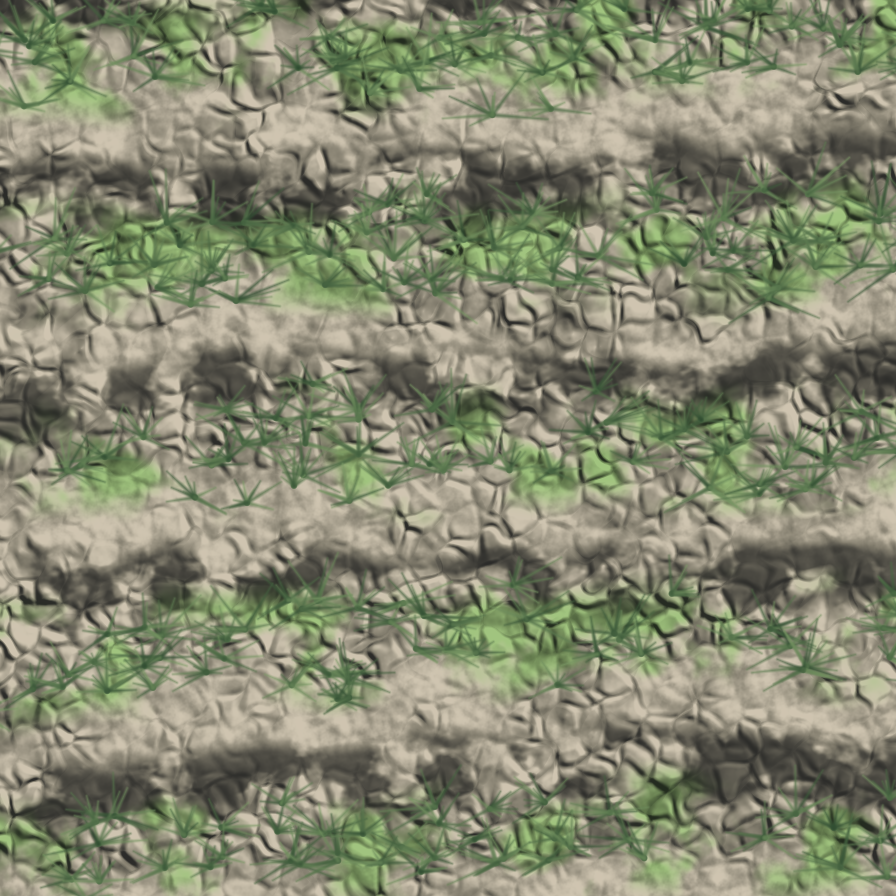
Write a WebGL 2 fragment shader that draws this texture.

```glsl
#version 300 es
precision highp float;
// Ploughed field: sandy ridges, shadowed furrows, crumbled clods and rows of grass tufts.
uniform vec2 u_resolution;
out vec4 fragColor;

const float ROW_HEIGHT = 0.224;
const float FIRST_RIDGE = 0.137;
const float ROW_TILT = 0.03;
const vec2 LIGHT_STEP = vec2(0.004, -0.005);
const vec3 SHADOW = vec3(0.17, 0.17, 0.16);
const vec3 EARTH = vec3(0.50, 0.48, 0.42);
const vec3 SAND = vec3(0.81, 0.77, 0.69);
const vec3 GRASS_DARK = vec3(0.17, 0.28, 0.18);
const vec3 GRASS_LIGHT = vec3(0.50, 0.62, 0.41);

float hash(vec2 p) {
    vec3 q = fract(p.xyx * vec3(0.1031, 0.1030, 0.0973));
    q += dot(q, q.yzx + 33.33);
    return fract((q.x + q.y) * q.z);
}

vec2 hash2(vec2 p) {
    return vec2(hash(p), hash(p + 57.3));
}

float noise(vec2 p) {
    vec2 i = floor(p), f = fract(p);
    f = f * f * (3.0 - 2.0 * f);
    return mix(mix(hash(i), hash(i + vec2(1, 0)), f.x),
               mix(hash(i + vec2(0, 1)), hash(i + vec2(1, 1)), f.x), f.y);
}

float fbm(vec2 p) {
    float sum = 0.0, gain = 0.5;
    for (int i = 0; i < 4; i++) {
        sum += gain * noise(p);
        p = mat2(1.6, 1.2, -1.2, 1.6) * p + 7.1;
        gain *= 0.5;
    }
    return sum;
}

// Position within a furrow: 0 on the ridge crest, increasing downwards
float rowPhase(vec2 p) {
    float wander = (noise(p * vec2(4.0, 5.0) + 3.0) - 0.5) * 0.03
                 + (noise(p * 16.0) - 0.5) * 0.03;
    return (p.y - FIRST_RIDGE + ROW_TILT * (p.x - 0.5) + wander) / ROW_HEIGHT;
}

float band(float phase, float center, float halfWidth) {
    float d = abs(fract(phase - center + 0.5) - 0.5);
    return 1.0 - smoothstep(halfWidth * 0.4, halfWidth, d);
}

// Rounded lumps with soft gaps between them; x is height, y is a tint per lump
vec2 clods(vec2 p, float scale) {
    vec2 q = p * scale + 0.8 * vec2(noise(p * scale * 1.2), noise(p * scale * 1.2 + 19.0));
    vec2 cell = floor(q), nearest = cell;
    float d1 = 9.0, d2 = 9.0;
    for (int y = -1; y <= 1; y++)
    for (int x = -1; x <= 1; x++) {
        vec2 c = cell + vec2(x, y);
        float d = length(c + hash2(c) - q);
        if (d < d1) { d2 = d1; d1 = d; nearest = c; }
        else d2 = min(d2, d);
    }
    float tint = hash(nearest + 11.0);
    return vec2(smoothstep(-0.05, 0.6, d2 - d1) * (0.4 + 0.6 * tint), tint);
}

float soilHeight(vec2 p, float smoothness) {
    float lumps = 0.7 * clods(p, 38.0).x + 0.3 * fbm(p * 45.0);
    return mix(lumps, 0.5 * fbm(p * 60.0) + 0.25 * lumps, smoothness);
}

vec3 soil(vec2 p, float phase) {
    float patches = fbm(p * vec2(6.0, 9.0) + 20.0) + 0.35 * (noise(p * 34.0) - 0.5);
    float sandy = band(phase, -0.02, 0.38) * smoothstep(0.25, 0.6, patches);
    float blotch = fbm(p * vec2(20.0, 26.0) + 9.0);
    float shade = band(phase, 0.28, 0.22) * smoothstep(0.33, 0.52, blotch);
    float height = soilHeight(p, sandy);
    float relief = height - soilHeight(p + LIGHT_STEP, sandy);
    float rough = 0.30 + 0.42 * height + 0.7 * (fbm(p * 24.0) - 0.42);
    float smoothTone = 0.64 + 0.6 * (fbm(p * 45.0) - 0.45);
    float tone = mix(rough, smoothTone, sandy) + 0.75 * relief;
    tone = clamp(tone * (1.0 - 0.74 * shade) + 0.07, 0.0, 1.0);
    vec3 color = mix(SHADOW, EARTH, smoothstep(0.02, 0.48, tone));
    color = mix(color, SAND, smoothstep(0.36, 0.9, tone));
    float moss = band(phase, 0.62, 0.36) * smoothstep(0.42, 0.65, fbm(p * 15.0 + 60.0));
    return mix(color, color * vec3(0.78, 1.0, 0.72), moss);
}

// Distance to a tapering blade in x, position along it in y
vec2 blade(vec2 p, vec2 tip, float width) {
    float t = clamp(dot(p, tip) / dot(tip, tip), 0.0, 1.0);
    return vec2(length(p - tip * t) - width * (1.0 - 0.7 * t), t);
}

// Fans of blades, rooted where the row and patch masks allow
vec3 grass(vec3 color, vec2 p, float scale, float seed) {
    vec2 cell = floor(p * scale);
    for (int y = -1; y <= 1; y++)
    for (int x = -1; x <= 1; x++) {
        vec2 c = cell + vec2(x, y);
        vec2 root = (c + hash2(c + seed)) / scale;
        float cover = band(rowPhase(root), 0.62, 0.32)
                    * (0.45 + 0.4 * root.x + 1.0 * (noise(root * 7.0 + 40.0) - 0.4));
        if (hash(c + seed + 3.0) > cover) continue;
        for (int i = 0; i < 9; i++) {
            vec2 rnd = hash2(c * 9.0 + float(i) * 3.7 + seed);
            float angle = (rnd.x - 0.5) * 4.4;
            vec2 tip = vec2(sin(angle), -cos(angle)) * (0.3 + 0.65 * rnd.y) / scale;
            vec2 b = blade(p - root, tip, 0.0021);
            vec3 green = mix(GRASS_DARK, GRASS_LIGHT, 0.75 * fract(rnd.x * 13.0) + 0.25 * b.y);
            color = mix(color, green, 0.72 * (1.0 - smoothstep(-0.002, 0.0022, b.x)));
        }
    }
    return color;
}

void main() {
    vec2 p = gl_FragCoord.xy / u_resolution;
    p.y = 1.0 - p.y;
    vec3 color = soil(p, rowPhase(p));
    color = grass(color, p, 15.0, 2.0);
    color = grass(color, p, 21.0, 31.0);
    fragColor = vec4(color, 1.0);
}
```
